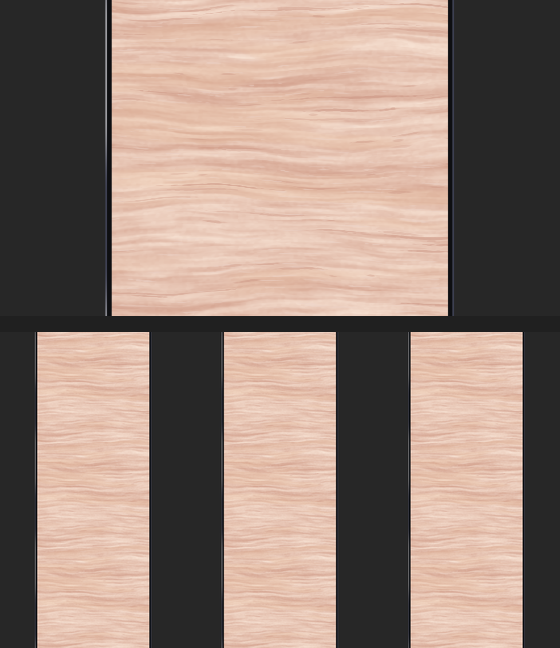
Top: one tile. Bottom: repeated 3 by 3.
A Shadertoy shader for this texture:

```glsl
// Pale pink wood panel with horizontal grain, framed by thin rails on charcoal.

const float TAU = 6.2831853;

const vec3 CHARCOAL   = vec3(0.153, 0.153, 0.154);
const vec3 FRAME      = vec3(0.055, 0.060, 0.070);
const vec3 RAIL_BLUE  = vec3(0.25, 0.26, 0.34);
const vec3 RAIL_PALE  = vec3(0.66, 0.66, 0.68);
const vec3 WOOD_PALE  = vec3(0.96, 0.87, 0.81);
const vec3 WOOD_UMBER = vec3(0.81, 0.60, 0.52);
const vec3 WOOD_AMBER = vec3(0.91, 0.75, 0.63);
const vec3 WOOD_ROSE  = vec3(0.80, 0.59, 0.52);
const vec3 WOOD_ASH   = vec3(0.92, 0.82, 0.78);

vec3 hash3(vec2 cell, float seed) {
    vec3 q = fract(vec3(cell.xyx + seed * 7.3) * vec3(0.1031, 0.1030, 0.0973));
    q += dot(q, q.yxz + 33.33);
    return fract((q.xxy + q.yzz) * q.zyx);
}

// Random cell id and seed; rows wrap so that the pattern repeats vertically.
vec3 cellRandom(vec2 cell, float rows, float seed) {
    return hash3(vec2(cell.x + 17.0, mod(cell.y, rows)), seed);
}

// Smooth cellular noise: cell values blended by distance to jittered centres.
float cellNoise(vec2 p, vec2 grid, float seed) {
    p *= grid;
    vec2 base = floor(p);
    vec2 sum = vec2(0.00005, 0.0001);
    for (int j = -1; j <= 1; j++) {
        for (int i = -1; i <= 1; i++) {
            vec2 cell = base + vec2(i, j);
            vec3 r = cellRandom(cell, grid.y, seed);
            float d = length(p - cell - 0.1 - 0.8 * r.xy);
            float w = pow(max(1.1 - d, 0.0), 3.0);
            sum += w * vec2(r.z, 1.0);
        }
    }
    return sum.x / sum.y;
}

// Scattered tapering flecks; ragged shifts their outline.
float flecks(vec2 p, vec2 grid, float density, float thickness, float ragged, float seed) {
    p *= grid;
    vec2 base = floor(p);
    float mask = 0.0;
    for (int j = -1; j <= 1; j++) {
        for (int i = -1; i <= 1; i++) {
            vec2 cell = base + vec2(i, j);
            vec3 r = cellRandom(cell, grid.y, seed);
            vec3 s = cellRandom(cell, grid.y, seed + 5.0);
            vec2 halfSize = vec2(mix(0.2, 0.8, s.x), thickness * mix(0.5, 1.0, s.y));
            float d = length((p - cell - r.xy) / halfSize) + ragged;
            float shape = 1.0 - smoothstep(0.35, 1.0, d);
            mask = max(mask, shape * step(r.z, density) * mix(0.5, 1.0, s.z));
        }
    }
    return mask;
}

// Gentle bend of the fibres, periodic in height.
vec2 bendFibres(vec2 p) {
    float bend = 0.012 * sin(5.0 * p.x + TAU * p.y + 1.1)
               + 0.005 * sin(11.0 * p.x - 2.0 * TAU * p.y)
               + 0.0015 * sin(31.0 * p.x + 5.0 * TAU * p.y);
    return vec2(p.x, p.y + bend);
}

vec3 wood(vec2 p) {
    vec2 q = bendFibres(p);
    float broad = cellNoise(q, vec2(1.6, 9.0), 1.0) - 0.5;
    float bands = cellNoise(q, vec2(2.2, 34.0), 2.0) - 0.5;
    float fibre = cellNoise(q, vec2(4.5, 76.0), 3.0) - 0.5;
    float hair  = cellNoise(q, vec2(11.0, 135.0), 4.0) - 0.5;
    float pores = cellNoise(q, vec2(80.0, 140.0), 5.0) - 0.5;

    float tone = 0.37 + 0.22 * broad + 0.34 * bands + 0.40 * fibre
               + 0.25 * hair + 0.11 * pores;
    vec3 col = mix(WOOD_PALE, WOOD_UMBER, tone);

    // Warm patches, rosy streaks and ashen dashes.
    float warmth = smoothstep(0.4, 0.8, cellNoise(q, vec2(2.5, 22.0), 6.0));
    col = mix(col, WOOD_AMBER, 0.3 * warmth);
    float ragged = 0.7 * hair + 0.5 * pores;
    float streaks = flecks(q, vec2(2.6, 30.0), 0.30, 0.17, ragged, 7.0);
    float chips = flecks(q, vec2(12.0, 44.0), 0.09, 0.24, ragged, 8.0);
    float dashes = flecks(q, vec2(13.0, 70.0), 0.25, 0.26, ragged, 9.0);
    col = mix(col, WOOD_ROSE, 0.65 * max(streaks, 0.8 * chips));
    return mix(col, WOOD_ASH, 0.5 * dashes);
}

float band(float x, float from, float to, float soft) {
    return smoothstep(from - soft, from + soft, x)
         * (1.0 - smoothstep(to - soft, to + soft, x));
}

void mainImage(out vec4 fragColor, in vec2 fragCoord) {
    vec2 uv = fragCoord / iResolution.xy;
    float soft = 0.7 / iResolution.x;
    float left = 0.1995;
    float right = 0.8000;
    vec2 p = vec2((uv.x - left) * iResolution.x / iResolution.y, uv.y);

    // Charcoal sides, dark frame and the two rails.
    vec3 col = mix(CHARCOAL, FRAME, band(uv.x, 0.1910, 0.8080, soft));
    float shine = smoothstep(0.1, 0.8, 0.5 + 0.5 * cos(TAU * (uv.y - 0.78)));
    vec3 leftRail = mix(RAIL_BLUE, RAIL_PALE, shine);
    col = mix(col, leftRail, band(uv.x, 0.1882, 0.1910, soft));
    col = mix(col, RAIL_BLUE, band(uv.x, 0.8080, 0.8106, soft));

    col = mix(col, wood(p), band(uv.x, left, right, soft));
    fragColor = vec4(col, 1.0);
}
```
